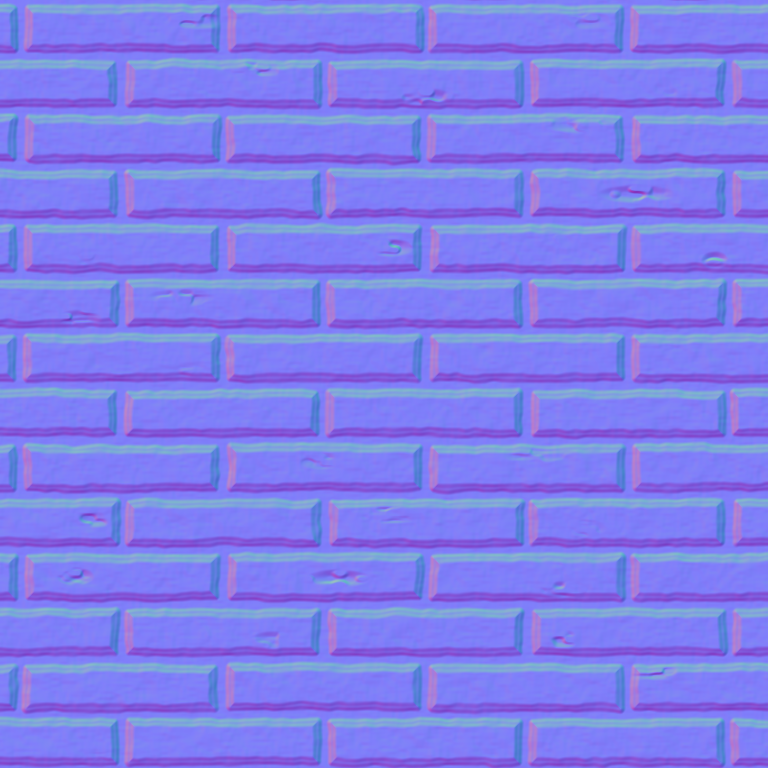
Write a three.js fragment shader that draws this texture map.

```glsl
// Tangent-space normal map of a running-bond brick wall: 14 courses of long bricks.
// A height field (stepped bevels, lumps, grain, chips) is differentiated, and its
// slope is turned into red, green and blue shifts around a flat blue.
varying vec2 vUv;

const float COURSES = 14.0;            // rows up the canvas
const float COLUMNS = 3.797;           // bricks across the canvas
const vec2 SHIFT = vec2(-0.103, 0.03); // start of the bond, in bricks and courses
const vec2 HALF_BRICK = vec2(1.795, 0.447); // in course heights, as all lengths below
const float CORNER = 0.09;
const float BEVEL = 0.18;
const float WOBBLE = 0.05;
const float LUMPS = 0.17;
const float GRAIN = 0.045;
const float CHIP_DEPTH = 0.55;
const float SAMPLE_STEP = 0.022;
const float TILT = 0.029;              // slope to colour shift
const float BLUE_DROP = 0.85;
const vec3 FLAT_COLOUR = vec3(0.50, 0.495, 0.985);

float hash(vec2 p) {
  vec3 q = fract(vec3(p.xyx) * 0.1031);
  q += dot(q, q.yzx + 33.33);
  return fract((q.x + q.y) * q.z);
}

float noise(vec2 p) {
  vec2 i = floor(p), f = fract(p);
  f = f * f * (3.0 - 2.0 * f);
  return mix(mix(hash(i), hash(i + vec2(1.0, 0.0)), f.x),
             mix(hash(i + vec2(0.0, 1.0)), hash(i + 1.0), f.x), f.y);
}

float roundedBox(vec2 p, vec2 halfSize, float radius) {
  vec2 d = abs(p) - halfSize + radius;
  return length(max(d, 0.0)) + min(max(d.x, d.y), 0.0) - radius;
}

// Broken patch at a random spot of some bricks
float chips(vec2 local, vec2 p, vec2 id) {
  vec2 centre = (vec2(hash(id + 3.7), hash(id + 8.1)) - 0.5) * vec2(2.9, 0.6);
  vec2 size = vec2(0.25 + 0.5 * hash(id + 5.3), 0.17);
  float patchMask = smoothstep(1.0, 0.3, length((local - centre) / size));
  float strength = smoothstep(0.35, 0.95, hash(id + 1.9));
  return strength * patchMask * smoothstep(0.35, 0.7, noise(p * vec2(5.0, 9.0)));
}

float height(vec2 p) {
  // Brick cell: alternate courses move by half a brick
  float pitch = COURSES / COLUMNS;
  float course = floor(p.y + SHIFT.y);
  float along = p.x / pitch + SHIFT.x + 0.5 * mod(course + 1.0, 2.0);
  vec2 id = vec2(floor(along), course) + 20.0;
  vec2 local = vec2((fract(along) - 0.5) * pitch, fract(p.y + SHIFT.y) - 0.5);

  // Uneven outline with a two-step bevel
  vec2 jitter = vec2(hash(id), hash(id + 6.6)) - 0.5;
  float edge = roundedBox(local - jitter * vec2(0.06, 0.025), HALF_BRICK, CORNER);
  edge += WOBBLE * (noise(p * 2.2 + id * 7.0) - 0.5);
  edge += 0.6 * WOBBLE * (noise(p * 6.0 + id * 3.0) - 0.5);
  float t = -edge / BEVEL;
  float body = 0.52 * smoothstep(0.0, 0.5, t) + 0.48 * smoothstep(0.45, 1.0, t);

  // Surface wear, fainter in the joints
  float lumps = noise(p * 3.4 + 11.0) + 0.4 * noise(p * 8.0 + 4.0);
  float grain = noise(p * vec2(6.0, 17.0)) + 0.8 * noise(p * vec2(15.0, 7.0) + 9.0);
  float face = smoothstep(-0.1, 0.9, t);
  return body + LUMPS * lumps * mix(0.4, 1.0, face) + GRAIN * grain
       - CHIP_DEPTH * face * chips(local, p, id);
}

void main() {
  vec2 p = vUv * COURSES;
  vec2 e = vec2(SAMPLE_STEP, 0.0);
  vec2 slope = vec2(height(p + e.xy) - height(p - e.xy),
                    height(p + e.yx) - height(p - e.yx)) / (2.0 * SAMPLE_STEP);

  // Red rises to the right-hand climb, green to the upward fall
  vec2 shift = slope * vec2(TILT, -TILT);
  shift /= 1.0 + 0.8 * length(shift);
  vec3 colour = FLAT_COLOUR + vec3(shift, -BLUE_DROP * length(shift));
  gl_FragColor = vec4(clamp(colour, 0.0, 1.0), 1.0);
}
```
